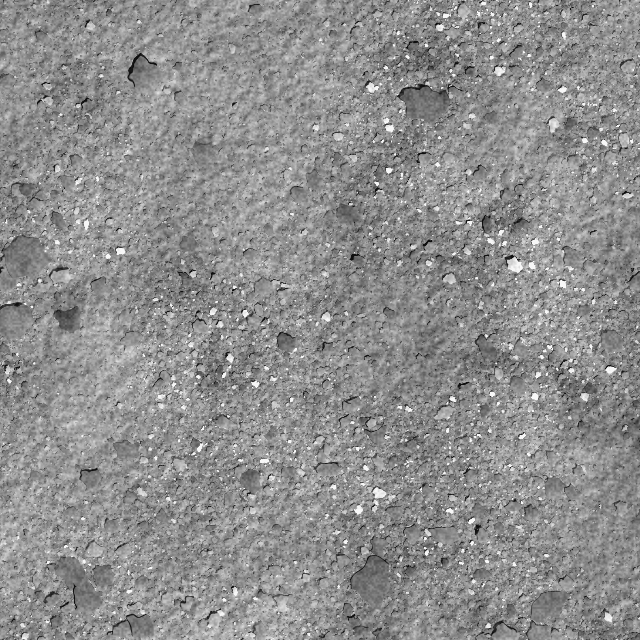
Write a WebGL 1 fragment shader that draws this texture.

```glsl
precision highp float;
// Grey rubble field seen from above: layers of angular stones, from grit to
// boulders, each a cut polygon in a jittered grid cell with a thin cast shadow
// on its upper left, laid over noisy, softly mottled dust.
uniform vec2 u_resolution;

vec3 hash3(vec2 p) {
  vec3 q = fract(p.xyx * vec3(0.1031, 0.1030, 0.0973));
  q += dot(q, q.yxz + 33.33);
  return fract((q.xxy + q.yzz) * q.zyx);
}

float noise(vec2 p) {
  vec2 i = floor(p), f = fract(p);
  f = f * f * (3.0 - 2.0 * f);
  float low = mix(hash3(i).x, hash3(i + vec2(1.0, 0.0)).x, f.x);
  float high = mix(hash3(i + vec2(0.0, 1.0)).x, hash3(i + vec2(1.0, 1.0)).x, f.x);
  return mix(low, high, f.y);
}

float fbm(vec2 p) {
  float sum = 0.0, amp = 0.5;
  for (int i = 0; i < 4; i++) {
    sum += amp * noise(p);
    p = mat2(1.6, 1.2, -1.2, 1.6) * p + 7.3;
    amp *= 0.5;
  }
  return sum;
}

// Signed distance to an irregular six-sided stone.
float stoneDistance(vec2 p, vec3 seed, float radius) {
  float turn = 6.283 * seed.x;
  p = mat2(cos(turn), sin(turn), -sin(turn), cos(turn)) * p;
  p.y *= 1.0 + 0.7 * seed.y;
  float d = -radius;
  for (int k = 0; k < 6; k++) {
    float side = float(k);
    float a = 1.047 * (side + 0.6 * fract(seed.z * 7.3 * (side + 1.0)));
    float reach = 0.72 + 0.28 * fract(seed.y * 17.0 + side * 0.618);
    d = max(d, dot(p, vec2(cos(a), sin(a))) - radius * reach);
  }
  return d;
}

// Draws one layer of stones, with "cells" grid cells across the canvas.
float scatter(float tone, vec2 uv, float cells, float density,
              float base, float spread, float bright) {
  vec2 q = uv * cells + cells * 0.37;
  float soft = 0.7 * cells / u_resolution.y;
  float shadowScale = mix(0.5, 1.0, smoothstep(5.0, 40.0, cells));
  vec2 ragged = vec2(noise(q * 4.0), noise(q * 4.0 + 31.0)) - 0.5;
  ragged += 0.4 * (vec2(noise(q * 11.0), noise(q * 11.0 + 57.0)) - 0.5);
  for (int y = -1; y <= 1; y++) {
    for (int x = -1; x <= 1; x++) {
      vec2 cell = floor(q) + vec2(float(x), float(y));
      vec3 place = hash3(cell + cells);
      float cluster = smoothstep(0.15, 0.85, noise(cell / cells * 6.0 + 3.0));
      if (place.z < density * (0.3 + 1.4 * cluster)) {
        vec3 seed = hash3(cell + cells * 3.0 + 11.0);
        vec3 look = hash3(cell + cells * 5.0 + 23.0);
        float radius = mix(0.2, 0.46, look.x * look.x);
        vec2 p = q - cell - 0.2 - 0.6 * place.xy + 0.16 * ragged;

        // Shadow crescent, then the lit stone over it
        float height = radius * shadowScale * (0.1 + 0.28 * look.y);
        float shade = stoneDistance(p - height * vec2(-0.6, 0.8), seed, radius);
        float depth = 0.25 + 0.6 * seed.z;
        tone *= 1.0 - depth * (1.0 - smoothstep(-soft, soft, shade));

        float body = stoneDistance(p, seed, radius);
        float face = base + spread * (look.z - 0.5);
        face += bright * pow(look.y, 6.0) * (0.6 + 0.8 * cluster);
        face += 0.05 * dot(p, vec2(0.6, -0.8)) / radius;
        face += 0.08 * (ragged.x + ragged.y);
        tone = mix(tone, face, 0.92 * (1.0 - smoothstep(-soft, soft, body)));
      }
    }
  }
  return tone;
}

void main() {
  vec2 uv = gl_FragCoord.xy / u_resolution.y;

  // Dust with fine relief lit from the lower right
  float relief = fbm(uv * 75.0) - fbm(uv * 75.0 + vec2(-0.25, 0.3));
  float tone = 0.55 + 0.45 * relief;

  // Stones from grit up to boulders, which gather at the lower left
  float corner = 1.0 - smoothstep(0.2, 1.2, uv.x + uv.y);
  tone = scatter(tone, uv, 190.0, 0.70, 0.57, 0.26, 0.34);
  tone = scatter(tone, uv, 105.0, 0.58, 0.57, 0.22, 0.38);
  tone = scatter(tone, uv, 62.0, 0.42, 0.56, 0.20, 0.38);
  tone = scatter(tone, uv, 36.0, 0.30, 0.54, 0.18, 0.32);
  tone = scatter(tone, uv, 20.0, 0.17 + 0.10 * corner, 0.50, 0.14, 0.16);
  tone = scatter(tone, uv, 11.0, 0.08 + 0.14 * corner, 0.47, 0.12, 0.0);
  tone = scatter(tone, uv, 6.0, 0.02 + 0.26 * corner, 0.47, 0.08, 0.0);

  // Broad mottling, dark smudges and sharp grain
  tone += 0.26 * (fbm(uv * 7.0) - 0.47);
  tone -= 0.10 * smoothstep(0.58, 0.76, fbm(uv * 9.0 + 4.0));
  tone += 0.13 * (noise(uv * 340.0) - 0.5);
  tone += 0.09 * (noise(uv * 170.0 + 9.0) - 0.5);

  // Exposure
  tone = 0.555 + 1.16 * (tone - 0.518);
  gl_FragColor = vec4(vec3(clamp(tone, 0.06, 0.97)), 1.0);
}
```
